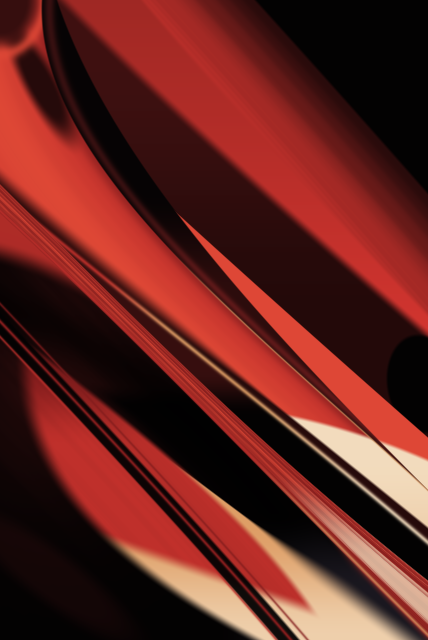
Give the GLSL for this background, as a Shadertoy shader.

```glsl
const vec3 NIGHT = vec3(0.012, 0.006, 0.007);
const vec3 MAROON = vec3(0.21, 0.055, 0.055);
const vec3 CRIMSON = vec3(0.51, 0.11, 0.11);
const vec3 RED = vec3(0.76, 0.19, 0.17);
const vec3 CORAL = vec3(0.87, 0.28, 0.21);
const vec3 GOLD = vec3(0.87, 0.62, 0.40);
const vec3 CREAM = vec3(0.95, 0.86, 0.74);

float hash(float n) { return fract(sin(n * 127.1) * 43758.5453); }

float noise(float x) {
    float i = floor(x), f = fract(x);
    return mix(hash(i), hash(i + 1.0), f * f * (3.0 - 2.0 * f));
}

// Layered streaks across a band
float streaks(float x) {
    float sum = 0.0, weight = 0.5;
    for (int i = 0; i < 4; i++) {
        sum += weight * noise(x);
        x = x * 2.1 + 7.3;
        weight *= 0.5;
    }
    return sum;
}

// Horizontal distance to a cubic edge through x = k at depths 0, 1/3, 2/3, 1
float edge(vec2 q, vec4 k) {
    float t = q.y, a = t - 1.0 / 3.0, b = t - 2.0 / 3.0, c = t - 1.0;
    return q.x - dot(k, vec4(-4.5 * a * b * c, 13.5 * t * b * c, -13.5 * t * a * c, 4.5 * t * a * b));
}

float inside(float d, float soft) {
    return 1.0 - smoothstep(-soft, soft, d);
}

float glow(float d, float width) { return exp(-d * d / (width * width)); }

// Approximate distance to a tilted ellipse
float ellipse(vec2 q, vec2 center, vec2 radius, float angle) {
    vec2 v = (q - center) * vec2(1.0, 1.5);
    float c = cos(angle), s = sin(angle);
    v = vec2(c * v.x + s * v.y, c * v.y - s * v.x);
    return (length(v / radius) - 1.0) * min(radius.x, radius.y);
}

// Dark lower corner with the red and golden reflection
vec3 lowerGlass(vec2 q, float tube, float aa) {
    float rightSide = edge(q, vec4(-0.84, -0.332, 0.309, 0.771));
    float leftSide = edge(q, vec4(0.293, 0.117, 0.068, 0.586));
    float goldSide = edge(q, vec4(-0.84, -0.332, 0.293, 0.957));
    float rod = edge(q, vec4(-0.703, -0.244, 0.225, 0.674));
    float grain = streaks(rod * 22.0);

    float haze = glow(length((q - vec2(0.16, 0.56)) * vec2(1.0, 1.3)), 0.25);
    vec3 col = mix(NIGHT, MAROON, haze * (0.5 + 0.55 * grain));
    float shadow = smoothstep(0.60, 0.635, q.y + 0.3 * (q.x - 0.35) * (q.x - 0.35));
    col = mix(col, NIGHT, shadow * smoothstep(-0.01, 0.05, rightSide));
    float arch = q.y - 0.395 - 0.18 * q.x - 0.5 * q.x * q.x;
    col = mix(col, RED * 0.9, inside(arch, 0.02));
    col *= 1.0 - 0.7 * glow(arch - 0.085, 0.05);

    // Cool shade beside the gold
    float low = smoothstep(0.80, 0.92, q.y);
    col = mix(col, vec3(0.10, 0.09, 0.12), low * inside(tube, 0.02) * smoothstep(0.5, 0.75, q.x));
    vec3 gold = mix(GOLD, CREAM, smoothstep(0.82, 1.0, q.y) * 0.8);
    col = mix(col, gold, inside(goldSide, 0.004 + 0.045 * low) * smoothstep(0.70, 0.75, q.y) * step(0.0, rod));

    float body = inside(rightSide, 0.012) * smoothstep(-0.01, 0.04, leftSide);
    float foot = smoothstep(-0.012, 0.012, q.y - 0.87 - 0.233 * (q.x - 0.37));
    vec3 red = mix(CRIMSON, RED, smoothstep(0.57, 0.70, q.y)) * (0.88 + 0.2 * grain);
    col = mix(col, mix(red, gold, foot), body);
    float faint = inside(ellipse(q, vec2(0.12, 0.9), vec2(0.23, 0.055), 0.65), 0.02);
    col += MAROON * 0.28 * faint * inside(leftSide, 0.03);

    // Paired dark rods with a red core
    col = mix(col, NIGHT, 0.95 * inside(abs(rod) - 0.026, 0.005));
    col = mix(col, CRIMSON, glow(rod - 0.006, 0.005));
    col = mix(col, RED, 0.7 * glow(rod + 0.028, 0.004));
    return mix(col, CRIMSON, 0.7 * glow(rod - 0.045, 0.004));
}

void mainImage(out vec4 fragColor, in vec2 fragCoord) {
    vec2 q = fragCoord / iResolution.xy;
    q.y = 1.0 - q.y;
    float aa = 1.2 / iResolution.x;

    // Outer red sheet
    float rim = edge(q, vec4(0.596, 1.04, 1.475, 1.914));
    float fold = edge(q, vec4(0.332, 0.775, 1.25, 1.72));
    vec3 sheet = mix(MAROON, RED, smoothstep(0.0, 0.25, -rim)) * (0.62 + 0.6 * streaks(rim * 16.0));
    sheet = mix(sheet, RED * (0.82 + 0.5 * q.y), inside(fold, 0.008));
    vec3 col = mix(NIGHT, sheet, inside(rim, aa * 2.0));

    // Broad dark fold
    float darkTop = edge(q, vec4(0.146, 0.674, 1.25, 1.836));
    vec3 dark = mix(MAROON * 1.15, MAROON * 0.65, smoothstep(0.1, 0.5, q.y));
    col = mix(col, dark, inside(darkTop, 0.02));
    col = mix(col, NIGHT, inside(ellipse(q, vec2(0.985, 0.6), vec2(0.08, 0.115), -0.15), 0.004));

    // Coral wedge and narrow dark ribbon
    float dx = q.x - 0.654;
    float cap = smoothstep(-0.004, 0.004, q.y - 0.647 - 0.13 * dx - 0.23 * dx * dx);
    vec3 cream = mix(CREAM, GOLD, 0.25 * smoothstep(0.72, 0.88, q.y));
    float wedge = edge(q, vec4(-0.117, 0.414, 0.971, 1.543));
    col = mix(col, mix(CORAL, cream, cap), inside(wedge, aa));
    float ribbon = edge(q, vec4(0.133, 0.414, 0.854, 1.348));
    float band = edge(q, vec4(0.098, 0.322, 0.836, 1.328));
    vec3 ribbonColor = mix(NIGHT * 2.0, MAROON, smoothstep(0.3, 0.46, q.y) * 0.8);
    ribbonColor += MAROON * 0.9 * glow(band - 0.018, 0.012);
    col = mix(col, ribbonColor, inside(ribbon, aa));

    // Main red band
    float bandEnd = edge(q, vec4(-0.449, 0.098, 0.707, 1.318));
    vec3 bandColor = mix(RED, CORAL, glow(band + 0.17, 0.11)) * (0.95 + 0.1 * streaks(band * 20.0));
    bandColor = mix(bandColor, CRIMSON, 0.6 * glow(band, 0.02));
    float leaf = ellipse(q, vec2(0.095, 0.13), vec2(0.14, 0.035), 1.08);
    bandColor = mix(bandColor, MAROON * 0.7, inside(leaf, 0.014));
    float ball = ellipse(q, vec2(0.0, 0.0), vec2(0.085, 0.105), 0.0);
    bandColor = mix(bandColor, MAROON, inside(ball, 0.025));
    bandColor = mix(bandColor, CORAL, 0.8 * glow(ball - 0.018, 0.012));
    bandColor = mix(bandColor, cream, cap);
    col = mix(col, bandColor, inside(band, aa));
    col = mix(col, GOLD, 0.6 * glow(band, 0.003) * smoothstep(0.38, 0.5, q.y));
    col = mix(col, MAROON * 0.7, inside(bandEnd, mix(0.035, 0.006, smoothstep(0.45, 0.66, q.y))));

    // Black gap with a gilded lip
    float lip = edge(q, vec4(-0.508, 0.059, 0.674, 1.258));
    col = mix(col, mix(MAROON, NIGHT, smoothstep(0.58, 0.65, q.y)), inside(lip, aa));
    vec3 lipColor = mix(RED, mix(GOLD, CREAM, smoothstep(0.6, 0.8, q.y)), smoothstep(0.42, 0.53, q.y));
    col = mix(col, lipColor, 0.85 * glow(lip, 0.008));

    // Slender red tube with pale reflections
    float tubeTop = edge(q, vec4(-0.449, 0.068, 0.58, 1.182));
    float tubeEnd = edge(q, vec4(-0.586, 0.0, 0.512, 1.006));
    float across = tubeEnd / max(tubeEnd - tubeTop, 0.01);
    float lines = streaks(across * 7.0);
    vec3 tube = mix(CRIMSON, CORAL, smoothstep(0.1, 0.75, lines));
    float pale = smoothstep(0.73, 0.88, q.y) * smoothstep(0.35, 0.6, lines + 0.35 * glow(across - 0.45, 0.25));
    tube = mix(tube, CREAM * 0.95, pale * 0.8);
    col = mix(col, tube, inside(tubeTop, aa));
    col = mix(col, lowerGlass(q, tubeEnd, aa), inside(tubeEnd, aa));
    col = mix(col, mix(RED, GOLD, smoothstep(0.7, 0.85, q.y)), 0.7 * glow(tubeEnd - 0.006, 0.005));
    fragColor = vec4(clamp(col, 0.0, 1.0), 1.0);
}
```
